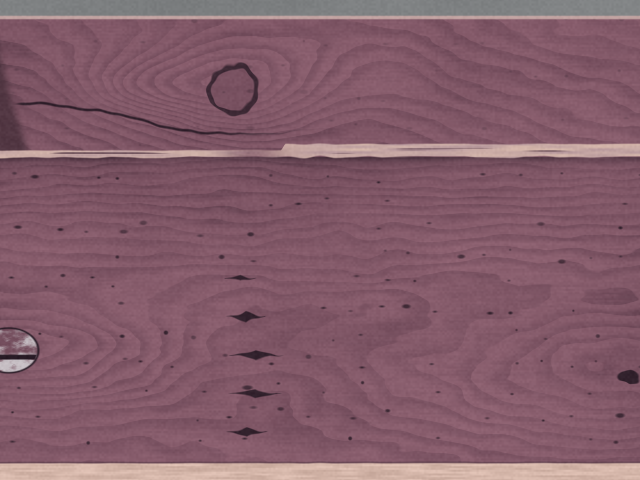
Give the GLSL for this texture, as a WebGL 2 fragment shader.

```glsl
#version 300 es
precision highp float;
// Two weathered plum-stained boards with a pale split edge between them.
// Growth rings are contour lines of a slope field raised by soft bumps around
// the knots; cracks, gashes and worm pits are distance shapes laid on top.
uniform vec2 u_resolution;
out vec4 fragColor;

const vec3 WOOD_LIGHT = vec3(0.545, 0.375, 0.435);
const vec3 WOOD_MID   = vec3(0.45, 0.30, 0.36);
const vec3 WOOD_DARK  = vec3(0.33, 0.22, 0.27);
const vec3 HOLE       = vec3(0.15, 0.10, 0.14);
const vec3 PALE       = vec3(0.84, 0.72, 0.67);
const vec3 LILAC      = vec3(0.71, 0.59, 0.61);
const vec3 WALL       = vec3(0.50, 0.51, 0.515);

const float WALL_Y = 0.967, TOP_Y = 0.960, SEAM_Y = 0.673, BASE_Y = 0.035;
const float STEP_X = 0.59;                 // where the split edge gets thicker
const vec2 KNOT = vec2(0.486, 0.812);      // round knot, upper board
const vec2 EYE = vec2(0.018, 0.270);       // pale open knot, lower board
const vec2 ARCH = vec2(1.31, 0.215);       // centre of the arched grain
const float PIT_CELL = 0.055, PIT_SHARE = 0.42;
const float SOFT = 0.0022;                 // edge softness

float hash(vec2 p) { return fract(sin(dot(p, vec2(127.1, 311.7))) * 43758.5453); }

float noise(vec2 p) {
  vec2 i = floor(p), f = fract(p);
  f = f * f * (3.0 - 2.0 * f);
  return mix(mix(hash(i), hash(i + vec2(1, 0)), f.x),
             mix(hash(i + vec2(0, 1)), hash(i + vec2(1, 1)), f.x), f.y);
}

float fbm(vec2 p) {
  float sum = 0.0, amp = 0.5;
  for (int i = 0; i < 4; i++) {
    sum += amp * noise(p);
    p = p * 2.03 + 17.3;
    amp *= 0.5;
  }
  return sum;
}

float inside(float d) { return 1.0 - smoothstep(-SOFT, SOFT, d); }
float bump(vec2 p, vec2 size) { p /= size; return exp(-dot(p, p)); }

// Dark late wood builds up slowly across each ring and ends abruptly.
float rings(float field) {
  float t = fract(field), w = clamp(fwidth(field), 0.06, 0.5);
  float line = smoothstep(0.25, 0.90 - 0.3 * w, t) * (1.0 - smoothstep(1.0 - w, 1.0, t));
  return mix(line, 0.3, smoothstep(0.3, 0.5, w));
}

float upperField(vec2 p) {
  float wave = fbm(p * vec2(5.0, 9.0)) - 0.5;
  return 24.0 * p.y + 7.0 * p.x + 2.6 * wave + 8.0 * bump(p - KNOT, vec2(0.17, 0.10))
       + 4.5 * bump(p - KNOT + vec2(0.20, -0.01), vec2(0.13, 0.06));
}

float lowerField(vec2 p) {
  float wave = fbm(p * vec2(4.0, 11.0) + 8.0) - 0.5;
  float ripple = noise(p * vec2(17.0, 21.0)) - 0.5;
  float rise = p.y - 0.36;
  float slope = 21.0 * (rise + sqrt(rise * rise + 0.006)) + 5.0 * p.y;
  return slope + 2.4 * wave + 0.55 * ripple
       + 8.5 * bump(p - EYE, vec2(0.34, 0.12)) + 8.0 * bump(p - ARCH, vec2(0.55, 0.15));
}

// Spindle-shaped slit, thick in the middle and pointed at the ends.
float gash(vec2 q, vec2 size) {
  float taper = max(1.0 - abs(q.x) / size.x, 0.0);
  return inside(abs(q.y) - size.y * taper * taper) * smoothstep(0.0, 0.15, taper);
}

float pits(vec2 p) {
  vec2 id = floor(p / PIT_CELL);
  vec2 jitter = 0.25 + 0.5 * vec2(hash(id + 3.1), hash(id + 7.7));
  vec2 q = p - (id + jitter) * PIT_CELL;
  float size = mix(0.0018, 0.0050, pow(hash(id + 5.3), 4.0));
  q.x /= 1.0 + 1.4 * hash(id + 9.2);
  return inside(length(q) - size) * step(hash(id), PIT_SHARE) * (0.5 + 0.5 * hash(id + 2.4));
}

void main() {
  vec2 p = gl_FragCoord.xy / u_resolution.y;
  float upper = inside(SEAM_Y - p.y);
  float fine = noise(p * vec2(22.0, 260.0)), mottle = fbm(p * vec2(3.0, 6.0));
  float grit = noise(p * 210.0) - 0.5;

  // Stain and growth rings
  float line = mix(rings(lowerField(p)), rings(upperField(p)), upper);
  float tone = 0.09 + 0.50 * line * (0.55 + 0.9 * noise(p * vec2(6.0, 14.0)));
  tone += 0.28 * (fine - 0.5) + 0.9 * (mottle - 0.42);
  tone += 0.35 * smoothstep(0.45, 0.67, p.y) * (1.0 - upper) + 0.15 * upper;
  tone += 0.25 * smoothstep(0.5, 0.75, abs(p.x - 0.68));
  vec3 col = mix(WOOD_LIGHT, WOOD_MID, clamp(tone, -0.25, 1.0));
  col = mix(col, WOOD_DARK, clamp(tone - 0.9, 0.0, 1.0));

  // Upper board: round knot, long crack, stained corner
  vec2 k = p - KNOT;
  float radius = length(k * vec2(1.0, 0.95)) + 0.014 * (noise(k * 45.0 + 9.0) - 0.5);
  col = mix(col, WOOD_MID, 0.7 * inside(radius - 0.048));
  col = mix(col, HOLE, 0.75 * inside(abs(radius - 0.049) - 0.003 - 0.004 * noise(k * 60.0)));
  float crackY = 0.783 - 0.062 * smoothstep(0.08, 0.48, p.x) + 0.012 * smoothstep(0.5, 0.75, p.x);
  float crack = abs(p.y - crackY - 0.006 * (noise(p.xx * 24.0) - 0.5));
  float fade = smoothstep(0.02, 0.05, p.x) * (1.0 - smoothstep(0.40, 0.72, p.x));
  col = mix(col, HOLE, 0.9 * fade * inside(crack - 0.0026 * fade));
  float corner = p.x - 0.06 + 0.27 * (p.y - SEAM_Y) + 0.02 * (mottle - 0.5);
  col = mix(col, WOOD_DARK * 0.85, 0.8 * upper * (1.0 - smoothstep(-0.015, 0.012, corner)));

  // Lower board: worm pits, column of gashes, arch heart, open knot
  float holes = pits(p) * mix(1.0, 0.3, upper);
  for (int i = 0; i < 5; i++) {
    float n = float(i), r = hash(vec2(n, 4.0));
    vec2 q = p - vec2(0.50 + 0.04 * r, 0.10 + 0.08 * n);
    q.y += 0.004 * (noise(p * 50.0) - 0.5);
    holes = max(holes, gash(q, vec2(0.035 + 0.03 * r, 0.005 + 0.008 * hash(vec2(n, 8.0)))));
  }
  holes = max(holes, inside(length((p - ARCH) * vec2(0.7, 1.3)) - 0.012 - 0.01 * noise(p * 70.0)));
  col = mix(col, HOLE, 0.88 * holes);
  vec2 e = p - EYE;
  float eye = (length(e / vec2(0.060, 0.045)) - 1.0) * 0.045;
  vec3 heart = mix(WOOD_MID, vec3(0.78, 0.75, 0.77), smoothstep(0.3, 0.65, fbm(e * vec2(35.0, 60.0))));
  col = mix(col, HOLE, inside(eye - 0.003));
  col = mix(col, heart, inside(eye));
  col = mix(col, HOLE, inside(eye) * inside(abs(e.y + 0.014) - 0.005));

  // Split edge with its shadow, then the strips at top and bottom
  float shade = exp(-max(SEAM_Y - p.y, 0.0) / 0.010) * (1.0 - upper);
  col = mix(col, HOLE, 0.75 * shade * (0.5 + 0.5 * noise(p * vec2(9.0, 30.0))));
  float rough = 0.006 * (noise(p.xx * vec2(30.0, 0.0)) - 0.5);
  float thick = mix(0.014, 0.027, smoothstep(STEP_X - 0.006, STEP_X + 0.006, p.x));
  float edge = inside(SEAM_Y + rough - p.y) * inside(p.y - SEAM_Y - thick - 0.4 * rough);
  vec3 split = mix(PALE, LILAC, noise(p * vec2(12.0, 170.0)));
  split = mix(split, WOOD_DARK, 0.7 * smoothstep(0.72, 0.9, noise(p * vec2(7.0, 210.0) + 4.0)));
  col = mix(col, split, edge * (1.0 - 0.7 * bump(p - vec2(0.53, SEAM_Y), vec2(0.06, 0.03))));
  col = mix(col, mix(LILAC, PALE, 0.4), inside(TOP_Y - p.y));
  col = mix(col, WALL - 0.10 * (mottle - 0.4), inside(WALL_Y - p.y));
  float baseEdge = p.y - BASE_Y - 0.2 * rough;
  col = mix(col, WOOD_DARK, 0.7 * inside(baseEdge - 0.003));
  col = mix(col, PALE - 0.10 * (fine - 0.4), inside(baseEdge));

  fragColor = vec4(col + 0.035 * grit, 1.0);
}
```
